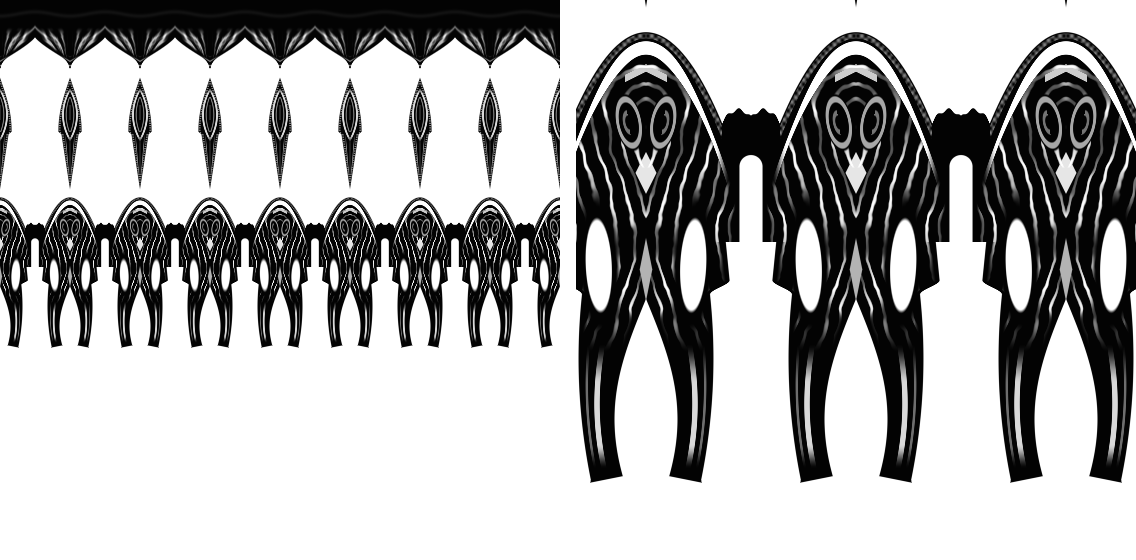
Left, the full canvas; right, a detail of the centre.
Write a Shadertoy shader that draws this pattern.

```glsl
// Mirrored ink border: a dark scalloped curtain, hanging drops and a row of forked, marbled ornaments.

const float REPEATS = 8.0;          // cells across; all lengths below are in cells
const vec3 PAPER = vec3(1.0);
const vec3 INK = vec3(0.01);
const float DROP_TOP = 1.11;
const float DROP_WAIST = 1.90;
const float DROP_WIDTH = 0.165;
const float DOME_TOP = 2.82;
const float CROTCH = 4.09;          // where the two prongs part
const float PRONG_TIP = 4.94;
const vec2 HOLE = vec2(0.225, 3.93);
const vec2 HOLE_SIZE = vec2(0.062, 0.22);
const vec2 LOBE = vec2(0.082, 3.25);
const float VEIN_FREQ = 92.0;
const float PI = 3.14159265;

float pixel;                        // one pixel, in cells

float fill(float d) { return smoothstep(-0.7 * pixel, 0.7 * pixel, d); }

float stroke(float d, float halfWidth) {
    return smoothstep(halfWidth + 0.5 * pixel, halfWidth - 0.5 * pixel, abs(d));
}

float ellipse(vec2 p, vec2 radius) {
    return (length(p / radius) - 1.0) * min(radius.x, radius.y);
}

// Layered sines, roughly -1 to 1
float ripple(vec2 p) {
    float sum = 0.0, amp = 0.5;
    for (int i = 0; i < 4; i++) {
        sum += amp * sin(p.x + 1.7 * sin(p.y * 0.8 + float(i)));
        p = mat2(1.2, 1.5, -1.5, 1.2) * p + 1.3;
        amp *= 0.55;
    }
    return sum;
}

// Each layer returns (ink brightness, coverage); p.x is distance from the mirror axis, p.y runs down.
vec2 curtain(vec2 p) {
    float hem = 0.53 + 0.35 * pow(1.0 - 2.0 * p.x, 0.8) + 0.12 * exp(-p.x * 32.0);
    float depth = hem - p.y;
    float angle = atan(p.x, 1.02 - p.y);
    float folds = 0.5 + 0.5 * sin(angle * 34.0 + 2.5 * ripple(vec2(angle * 9.0, p.y * 8.0)));
    float zone = smoothstep(0.38, 0.56, p.y) * smoothstep(0.02, 0.08, depth)
               * smoothstep(0.02, 0.14, p.x) * smoothstep(0.47, 0.36, p.x);
    float tone = 0.75 * folds * folds * zone;
    tone += 0.4 * exp(-pow((depth - 0.15) / 0.022, 2.0)) * smoothstep(0.2, 0.42, p.x);
    float tip = smoothstep(0.78, 0.88, p.y);
    tone += 0.5 * tip * pow(0.5 + 0.5 * sin(p.y * 95.0 + p.x * 60.0), 3.0);
    tone += 0.06 * exp(-pow((p.y - 0.2 - 0.03 * cos(p.x * 2.0 * PI)) / 0.03, 2.0));
    return vec2(tone, fill(depth * 0.75));
}

vec2 drop(vec2 p) {
    float rise = clamp((p.y - DROP_TOP) / 0.75, -0.3, 1.0);
    float upper = DROP_WIDTH * sin(rise * PI * 0.5);
    float lower = 0.125 * (1.0 - (p.y - DROP_WAIST) / 0.8);
    float width = mix(upper, lower, smoothstep(-0.02, 0.02, p.y - DROP_WAIST));
    float depth = width - p.x;

    // Nested leaf rings above, thin veins below
    float y = (p.y - 1.64) / 0.36;
    float leaf = p.x - 0.1 * (1.0 - y * y);
    float tone = 0.85 * stroke(leaf, 0.014) * smoothstep(1.15, 0.8, abs(y));
    tone = max(tone, 0.5 * stroke(leaf + 0.045, 0.008) * step(abs(y), 0.7));
    tone = max(tone, 0.3 * stroke(p.x, 0.007) * step(abs(y + 0.1), 0.3));
    float tail = smoothstep(1.9, 2.08, p.y) * smoothstep(2.6, 2.4, p.y);
    tone = max(tone, 0.5 * tail * max(stroke(p.x - 0.55 * width, 0.006), 0.6 * stroke(p.x, 0.006)));
    float beads = 0.5 + 0.5 * sin(p.y * 190.0);
    tone = max(tone, 0.55 * beads * stroke(depth - 0.018, 0.012));
    return vec2(tone, fill(depth));
}

vec2 ornament(vec2 p) {
    // Silhouette: dome and side knobs, stepped flanks, prongs, arch gap and side hole
    float slope = sqrt(1.0 + 43.0 * p.x * p.x);
    float dome = (p.y - DOME_TOP - 3.3 * p.x * p.x) / slope;
    float knob = p.y - 3.19 - 10.0 * pow(p.x - 0.44, 2.0) - 0.008 * sin(p.x * 110.0);
    float fork = clamp((p.y - CROTCH) / 0.86, -0.3, 1.0);
    float inner = 0.15 * sin(fork * 0.75 * PI);
    float outer = mix(0.6, 0.38 + 0.1 * (p.y - 3.82), step(3.82, p.y))
                - 0.1 * smoothstep(4.0, 4.07, p.y) - 0.13 * fork * max(fork, 0.0);
    float gap = length(vec2(p.x - 0.5, min(p.y - 3.46, 0.0))) - 0.055;
    float hole = ellipse(p - HOLE - vec2(0.04 * (HOLE.y - p.y), 0.0), HOLE_SIZE);
    float body = min(max(dome, knob), min(outer - p.x, p.x - inner));
    body = min(min(body, PRONG_TIP + 0.2 * (p.x - 0.14) - p.y), min(gap, hole));

    // Marbled veins follow a rounded head that narrows to a waist
    float waist = 0.125 + 0.065 * cos((p.y - 3.2) * PI / 0.62);
    float head = p.y < 3.2 ? ellipse(p - vec2(0.0, 3.2), vec2(0.19, 0.22)) : p.x - waist;
    float swirl = ripple(p * vec2(14.0, 11.0));
    float wave = sin(head * VEIN_FREQ + 1.8 * swirl + 1.2);
    float shade = 0.65 + 0.35 * sin(p.y * 17.0 + p.x * 21.0 + swirl * 2.0);
    float veins = smoothstep(0.5, 1.0, wave) * shade;
    veins *= smoothstep(0.015, 0.05, body) * smoothstep(4.35, 4.1, p.y);
    veins *= smoothstep(0.06, 0.1, dome);

    // Paired lobes of rings, with a pale kernel and spindle on the axis
    vec2 q = p - LOBE;
    q.x += 0.15 * q.y;
    float lobe = ellipse(q, vec2(0.065, 0.135));
    float tone = mix(veins, 0.0, fill(-lobe));
    tone = max(tone, 0.65 * stroke(lobe + 0.012, 0.007));
    tone = max(tone, 0.45 * stroke(lobe + 0.043, 0.006) * step(0.0, q.x));
    vec2 k = p - vec2(0.0, 3.49);
    tone = max(tone, 0.9 * fill(0.05 - k.x - 0.5 * abs(k.y)));
    tone = max(tone, 0.7 * fill(0.03 - p.x - 0.2 * abs(p.y - 3.95)));

    // Pale band under the dome, beaded rim and streaks down the prongs
    float band = mix(0.032, 0.01, smoothstep(0.08, 0.34, p.x));
    tone = max(tone, stroke(dome - 0.075, band) * smoothstep(0.4, 0.33, p.x));
    tone = max(tone, 0.8 * stroke(p.y - 2.99 - 0.5 * p.x, 0.018) * step(p.x, 0.1));
    float beads = 0.5 + 0.5 * sin(p.x * 170.0) * sin(p.y * 150.0);
    tone = max(tone, 0.5 * beads * stroke(dome - 0.018, 0.012) * step(p.x, 0.36));
    float streak = stroke(p.x - mix(inner, outer, 0.52), 0.013);
    streak = max(streak, 0.5 * stroke(p.x - mix(inner, outer, 0.8), 0.006));
    tone = max(tone, 0.85 * streak * smoothstep(4.3, 4.5, p.y) * smoothstep(4.9, 4.78, p.y));
    return vec2(tone, fill(body));
}

void mainImage(out vec4 fragColor, in vec2 fragCoord) {
    pixel = REPEATS / iResolution.y;
    vec2 grid = fragCoord * pixel;
    vec2 p = vec2(abs(fract(grid.x + 0.5) - 0.5), REPEATS - grid.y);

    vec3 color = PAPER;
    vec2 layers[3] = vec2[3](curtain(p), drop(p), ornament(p));
    for (int i = 0; i < 3; i++) {
        vec3 ink = mix(INK, PAPER, clamp(layers[i].x, 0.0, 1.0));
        color = mix(color, ink, layers[i].y);
    }
    fragColor = vec4(color, 1.0);
}
```
